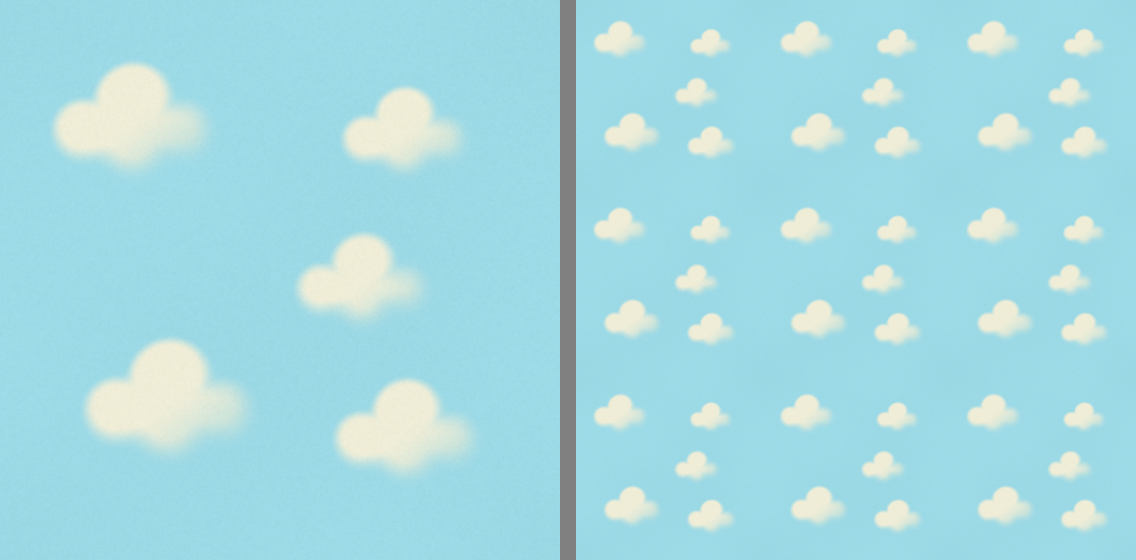
Left: one tile. Right: repeated 3 by 3.
Reproduce this texture procedurally as a Shadertoy shader.

```glsl
// Five soft cream clouds on a pale blue sky, with fine paper grain.
// Each cloud is a capsule with a round crown and belly; its edge blurs
// and its colour cools towards the lower right. All parts wrap around.

float hash(ivec2 cell) {
    uvec2 q = uvec2(cell) * uvec2(1597334673u, 3812015801u);
    uint h = (q.x ^ q.y) * 1597334673u;
    h = (h ^ (h >> 15)) * 2246822519u;
    return float((h ^ (h >> 13)) & 65535u) / 65535.0;
}

// Value noise that repeats after "period" cells across the canvas
float wrapNoise(vec2 uv, int period) {
    vec2 p = uv * float(period);
    ivec2 i = ivec2(floor(p));
    vec2 f = fract(p);
    f = f * f * (3.0 - 2.0 * f);
    ivec2 a = i % period;
    ivec2 b = (i + 1) % period;
    return mix(mix(hash(a), hash(ivec2(b.x, a.y)), f.x),
               mix(hash(ivec2(a.x, b.y)), hash(b), f.x), f.y);
}

float smoothMin(float a, float b, float k) {
    float h = max(k - abs(a - b), 0.0) / k;
    return min(a, b) - 0.25 * k * h * h;
}

// Distance to a cloud about two units wide
float cloudDistance(vec2 p) {
    float body = length(vec2(max(abs(p.x) - 0.59, 0.0), p.y)) - 0.4;
    float crown = length(p - vec2(0.0, 0.33)) - 0.5;
    float belly = length(p + vec2(0.0, 0.12)) - 0.48;
    return smoothMin(smoothMin(body, belly, 0.12), crown, 0.07);
}

vec3 paintCloud(vec3 below, vec2 p, float blur) {
    // Edge: crisp at the crown, diffuse at the lower right
    float softness = mix(0.11, 0.42, smoothstep(-0.75, 0.6, 0.4 * p.x - 0.9 * p.y)) * blur;
    float cover = 1.0 - smoothstep(-softness, 0.03, cloudDistance(p));

    // Shading: warm cream to cool grey-green
    float shade = smoothstep(-0.15, 0.65, 0.6 * p.x - 0.8 * p.y);
    vec3 cloud = mix(vec3(0.938, 0.929, 0.842), vec3(0.77, 0.885, 0.86), shade);
    return mix(below, cloud, cover);
}

void mainImage(out vec4 fragColor, in vec2 fragCoord) {
    vec2 uv = fragCoord / iResolution.xy;

    // Sky with a faint broad drift
    vec3 color = vec3(0.612, 0.853, 0.902) + 0.012 * (wrapNoise(uv, 3) - 0.5);

    // Two large clouds in the left column, three smaller ones in the right
    for (int i = 0; i < 5; i++) {
        bool left = i < 2;
        float row = float(left ? i : i - 2);
        float sway = 0.035 * (1.0 - 2.0 * mod(row, 2.0));
        vec2 center = left ? vec2(0.27 + sway, 0.26 + 0.5 * row)
                           : vec2(0.69 + sway, 0.21 + 0.268 * row);
        center += 0.012 * (vec2(hash(ivec2(i, 7)), hash(ivec2(i, 19))) - 0.5);
        float size = (left ? 0.157 : 0.133) - 0.009 * (row - 0.5);
        float blur = mix(0.85, 1.15, hash(ivec2(i, 31)));
        vec2 p = (fract(uv - center + 0.5) - 0.5) / size;
        color = paintCloud(color, p, blur);
    }

    // Fine grain
    float grain = wrapNoise(uv, 384) + 0.5 * wrapNoise(uv, 190) - 0.75;
    color += 0.016 * grain;

    fragColor = vec4(color, 1.0);
}
```
